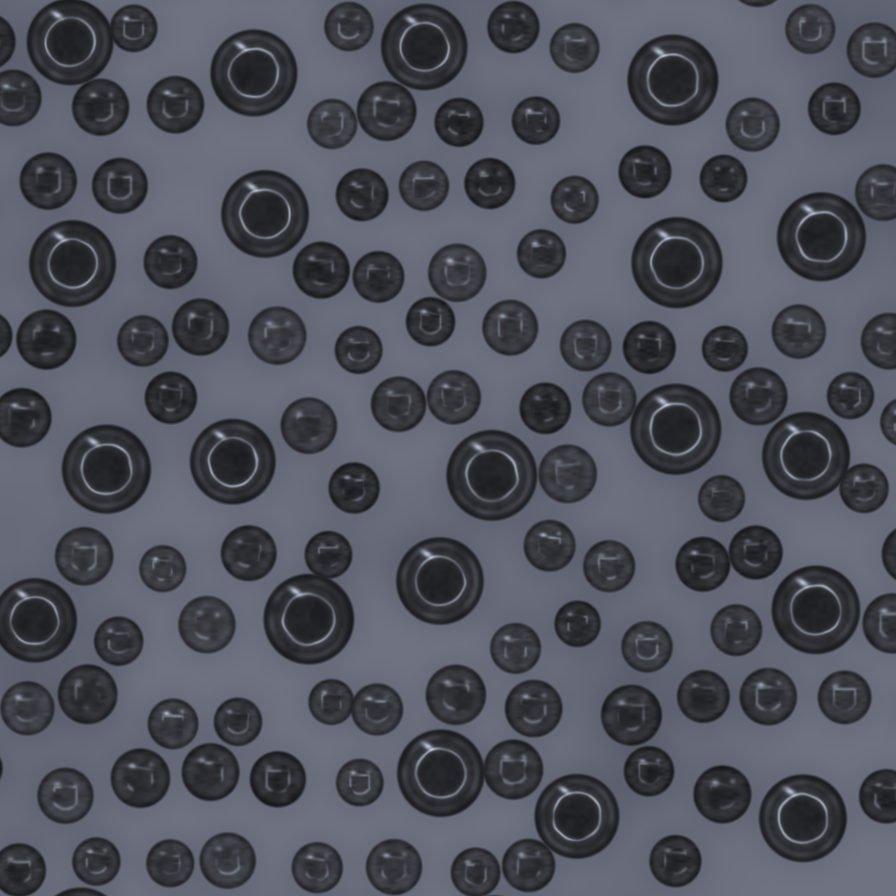
Write a Shadertoy shader that draws this pattern.

```glsl
// Dark glossy bubbles of two sizes scattered over a soft blue-grey ground.

vec3 hash3(vec2 p) {
    vec3 q = fract(p.xyx * vec3(0.1031, 0.1030, 0.0973));
    q += dot(q, q.yxz + 33.33);
    return fract((q.xxy + q.yzz) * q.zyx);
}

float noise(vec2 p) {
    vec2 i = floor(p), f = fract(p);
    f = f * f * (3.0 - 2.0 * f);
    return mix(mix(hash3(i).x, hash3(i + vec2(1, 0)).x, f.x),
               mix(hash3(i + vec2(0, 1)).x, hash3(i + vec2(1, 1)).x, f.x), f.y);
}

float bump(float x, float width) {
    return exp(-x * x / (width * width));
}

// Bubbles are (centre, radius); an absent one has radius -1
vec3 largeBubble(vec2 cell) {
    vec3 h = hash3(cell + 17.0);
    return vec3((cell + 0.5 + 0.62 * (h.xy - 0.5)) * 0.2,
                h.z < 0.84 ? 0.047 + 0.004 * h.x : -1.0);
}

vec3 smallBubble(vec2 cell) {
    vec3 h = hash3(cell + 71.0);
    float stagger = 0.5 * mod(cell.y, 2.0) - 0.25;
    vec2 centre = (cell + 0.5 + vec2(stagger, 0.0) + 0.42 * (h.xy - 0.5)) / 12.0;
    return vec3(centre, 0.0255 + 0.0085 * h.z);
}

// Small bubbles give way to large ones
bool isCrowded(vec3 bubble) {
    vec2 home = floor(bubble.xy * 5.0);
    for (int k = 0; k < 9; k++) {
        vec3 big = largeBubble(home + vec2(k % 3 - 1, k / 3 - 1));
        if (distance(big.xy, bubble.xy) < big.z + 0.87 * bubble.z) return true;
    }
    return false;
}

// Grey tone inside a large bubble: broad outer band, thin bright ring, dark core
float largeTone(vec2 q, vec2 seed) {
    float r = length(q);
    float patches = noise(q * 3.0 + seed);
    float wobble = 0.04 * (noise(q * 4.0 + seed + 9.0) - 0.5);
    float tone = 0.105 + 0.03 * patches;
    tone += 0.10 * bump(r - 0.83, 0.07) * (0.4 + patches);
    tone += 0.07 * bump(r - 0.60, 0.13);
    tone += 0.36 * bump(r - 0.56 + wobble, 0.035) * (0.35 + 0.9 * patches);
    tone += 0.03 * noise(q * 9.0 + seed) * step(r, 0.8);
    vec2 glint = (q - vec2(-0.30, 0.62)) * mat2(0.87, -0.5, 0.5, 0.87);
    return tone + 0.55 * bump(length(glint * vec2(1.0, 2.0)), 0.14);
}

// Grey tone inside a small bubble: faint broken facets and a few glints
float smallTone(vec2 q, vec2 seed) {
    vec3 h = hash3(seed);
    float r = length(q);
    float patches = noise(q * 3.0 + seed * 3.1);
    float facets = max(r * 0.85, max(abs(q.x), abs(q.y + 0.1)));
    float tone = mix(0.11, 0.19, h.x) + 0.06 * (patches - 0.4);
    tone += 0.04 * bump(r - 0.7, 0.18);
    tone += 0.20 * bump(facets - 0.40, 0.06) * smoothstep(0.3, 0.85, patches);
    tone += 0.05 * noise(q * vec2(4.0, 9.0) + seed);
    tone += 0.13 * bump(q.y - 0.35 + 0.2 * h.y * q.x, 0.06) * bump(q.x, 0.4) * h.z;
    tone *= 1.0 - 0.3 * smoothstep(0.75, 1.0, r);
    vec2 left = q - vec2(-0.34 + 0.1 * h.y, 0.42);
    vec2 right = q - vec2(0.36, 0.34 + 0.15 * h.z);
    tone += 0.38 * bump(length(left * vec2(1.0, 1.4)), 0.13) * (0.4 + 0.6 * h.z);
    return tone + 0.22 * bump(length(right), 0.10) * h.y;
}

// Lays one bubble over a premultiplied layer and deepens the shadow around it
void addBubble(inout vec4 layer, inout float shadow, vec2 p, vec3 bubble, float tone) {
    float d = distance(p, bubble.xy) - bubble.z;
    float soft = max(0.0022, 0.8 / iResolution.y);
    vec3 colour = tone * vec3(0.96, 1.0, 1.10);
    layer = mix(layer, vec4(colour, 1.0), 1.0 - smoothstep(-soft, soft, d));
    shadow += bump(max(d, 0.0), 0.016);
}

void mainImage(out vec4 fragColor, in vec2 fragCoord) {
    vec2 p = fragCoord / iResolution.y;
    vec4 layer = vec4(0.0);
    float shadow = 0.0;

    // Small bubbles on a staggered, jittered grid
    vec2 home = floor(p * 12.0);
    for (int k = 0; k < 9; k++) {
        vec2 cell = home + vec2(k % 3 - 1, k / 3 - 1);
        vec3 b = smallBubble(cell);
        if (distance(p, b.xy) > b.z + 0.04 || isCrowded(b)) continue;
        addBubble(layer, shadow, p, b, smallTone((p - b.xy) / b.z, cell + 40.0));
    }

    // Large bubbles on a coarse grid
    home = floor(p * 5.0);
    for (int k = 0; k < 9; k++) {
        vec2 cell = home + vec2(k % 3 - 1, k / 3 - 1);
        vec3 b = largeBubble(cell);
        if (distance(p, b.xy) > b.z + 0.04) continue;
        addBubble(layer, shadow, p, b, largeTone((p - b.xy) / b.z, cell * 7.3 + 90.0));
    }

    // Cloudy ground, darker close to the bubbles
    float clouds = 0.7 * noise(p * vec2(4.0, 5.0) + 3.0) + 0.3 * noise(p * vec2(9.0, 16.0));
    float shade = 0.75 * smoothstep(0.3, 0.85, clouds) + 0.3 * min(shadow, 2.0);
    vec3 ground = mix(vec3(0.435, 0.450, 0.505), vec3(0.362, 0.374, 0.430), shade);
    fragColor = vec4(ground * (1.0 - layer.a) + layer.rgb, 1.0);
}
```
